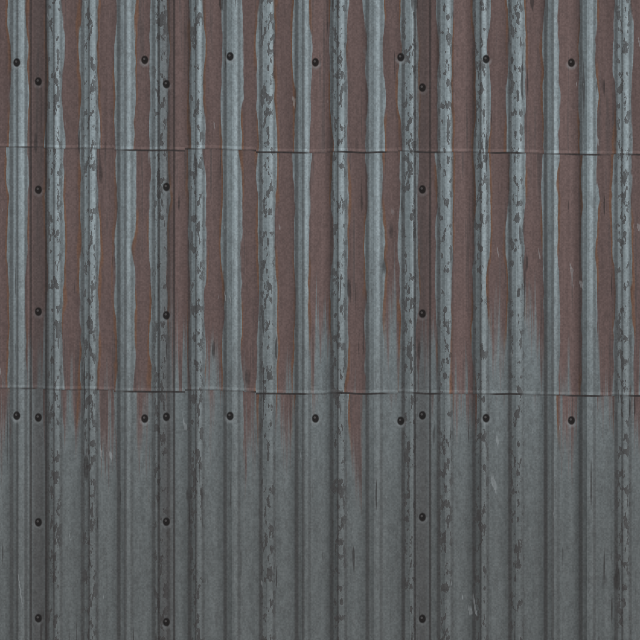
A WebGL 2 fragment shader for this texture:

```glsl
#version 300 es
precision highp float;
uniform vec2 u_resolution;
out vec4 fragColor;

#define RIBS 18.0
#define RIB_SHIFT 0.0566
#define RUST_HALF_WIDTH 0.27
#define RUST_END 0.27
#define BOLT_RADIUS 0.0058
#define LAP_WIDTH 0.0022
#define GRAIN 0.13
#define STEEL_TOP vec3(0.475, 0.515, 0.53)
#define STEEL_LOW vec3(0.365, 0.382, 0.385)
#define RUST vec3(0.405, 0.335, 0.325)
#define RUST_RIM vec3(0.43, 0.31, 0.245)
#define SHADOW vec3(0.19, 0.18, 0.18)

float hash(vec2 p) {
    vec3 q = fract(p.xyx * vec3(0.1031, 0.1030, 0.0973));
    q += dot(q, q.yzx + 33.33);
    return fract((q.x + q.y) * q.z);
}

float noise(vec2 p) {
    vec2 i = floor(p), f = fract(p);
    f = f * f * (3.0 - 2.0 * f);
    return mix(mix(hash(i), hash(i + vec2(1, 0)), f.x),
               mix(hash(i + vec2(0, 1)), hash(i + vec2(1, 1)), f.x), f.y);
}

float fbm(vec2 p) {
    float sum = 0.0, amp = 0.5;
    for (int i = 0; i < 4; i++) {
        sum += amp * noise(p);
        p = p * 2.03 + 17.3;
        amp *= 0.5;
    }
    return sum / 0.9375;
}

// Soft stroke that is full at its centre
float stroke(float x, float centre, float width) {
    return 1.0 - smoothstep(width * 0.25, width, abs(x - centre));
}

// Dark screw head with a pale lower rim
vec3 addBolt(vec3 col, vec2 p, float rimLight) {
    float aa = 1.0 / u_resolution.y;
    float d = length(p * vec2(1.1, 0.9));
    float washer = 1.0 - smoothstep(0.0, 0.005, abs(d - BOLT_RADIUS * 1.25));
    col = mix(col, vec3(0.52, 0.54, 0.55), washer * rimLight * smoothstep(-0.004, 0.006, -p.y));
    col = mix(col, SHADOW * 0.65, 0.9 * (1.0 - smoothstep(BOLT_RADIUS - aa, BOLT_RADIUS + aa, d)));
    float glint = 1.0 - smoothstep(0.0008, 0.0028, length(p - vec2(-0.001, 0.0015)));
    return mix(col, vec3(0.4, 0.39, 0.39), 0.55 * glint);
}

void main() {
    vec2 uv = gl_FragCoord.xy / u_resolution;
    float ribX = (uv.x - RIB_SHIFT) * RIBS;
    float id = mod(floor(ribX + 0.5), RIBS);
    float t = ribX - floor(ribX + 0.5);
    float flankId = mod(floor(ribX), RIBS);
    float flank = fract(ribX);
    float vary = hash(vec2(id, 3.7));
    float flankVary = hash(vec2(flankId, 8.1));

    // Two horizontal laps, slightly lower to the right
    float sag = 0.012 * uv.x + 0.004 * hash(vec2(floor(uv.x * 9.0 + 0.4), 5.0))
              + 0.002 * noise(vec2(uv.x * 30.0, 2.0));
    float upperLap = 0.772 - sag, lowerLap = 0.395 - sag;
    float sheet = step(upperLap, uv.y) + step(lowerLap, uv.y);

    // Steel, paler towards the top, with streaks and mottling
    float height = smoothstep(0.08, 0.75, uv.y);
    float streak = fbm(vec2(uv.x * 170.0, uv.y * 5.0 + sheet * 9.0));
    float mottle = fbm(uv * vec2(150.0, 70.0));
    vec3 col = mix(STEEL_LOW, STEEL_TOP, height);
    col *= 0.88 + 0.14 * streak + 0.12 * mottle;

    // Rust on the faces, dissolving downwards in streaks
    float wobble = fbm(vec2(ribX * 3.0, uv.y * 13.0 + sheet * 21.0)) - 0.5;
    float inset = RUST_HALF_WIDTH + 0.12 * (vary - 0.5) + 0.26 * wobble - abs(t);
    float rustEnd = RUST_END + 0.2 * hash(vec2(id, 12.0));
    float fade = smoothstep(-0.03, 0.09, uv.y - rustEnd + 0.32 * (streak - 0.5));
    float rust = smoothstep(-0.015, 0.025, inset) * fade;
    vec3 rustColor = RUST * (0.86 + 0.2 * streak + 0.12 * (vary - 0.5));
    rustColor = mix(rustColor, SHADOW * 1.25, 0.4 * smoothstep(0.58, 0.8, streak));
    float rim = stroke(inset, 0.025, 0.06) * smoothstep(0.4, 0.65, noise(uv * vec2(60.0, 14.0) + 4.0));
    col = mix(col, mix(rustColor, RUST_RIM, 0.75 * rim), 0.92 * rust);

    // Folded profile: grooves beside each face and a narrow ridge between
    float groove = stroke(flank, 0.29 + 0.04 * flankVary, 0.085) * (0.4 + 0.5 * flankVary);
    groove = max(groove, stroke(flank, 0.73 - 0.05 * flankVary, 0.07) * (0.7 - 0.5 * flankVary));
    groove = max(groove, stroke(flank, 0.43 + 0.1 * flankVary, 0.05) * 0.65 * step(0.4, fract(flankVary * 7.0)));
    float ridge = stroke(flank, 0.62, 0.09) + 0.6 * stroke(flank, 0.37, 0.05);
    col *= 1.0 + 0.1 * ridge * (0.4 + height);
    col *= 1.0 - 0.16 * smoothstep(0.0, 0.3, t) * (0.4 + vary);
    col = mix(col, SHADOW, groove * (0.5 + 0.15 * mottle));

    // Pitted flaking along some flanks
    float pits = smoothstep(0.55, 0.68, fbm(uv * vec2(210.0, 85.0) + 31.0));
    float flaking = stroke(flank, 0.5, 0.28) * step(0.5, fract(flankVary * 5.3));
    col = mix(col, SHADOW * 1.2, pits * (0.1 + 0.5 * flaking));

    // Sparse long scratches, dark and pale
    float scratch = noise(vec2(uv.x * 250.0, uv.y * 22.0) + 70.0) * noise(uv * vec2(90.0, 9.0));
    col = mix(col, SHADOW, 0.55 * smoothstep(0.64, 0.8, scratch));
    float scrape = noise(vec2(uv.x * 280.0 + uv.y * 40.0, uv.y * 45.0)) * noise(uv * 31.0 + 8.0);
    col = mix(col, vec3(0.58, 0.6, 0.61), 0.4 * smoothstep(0.76, 0.88, scrape));

    // Lap edges with a broken shadow and a thin highlight
    float broken = 0.2 + 0.6 * smoothstep(0.3, 0.7, noise(vec2(uv.x * 24.0, sheet * 0.1)));
    for (int i = 0; i < 2; i++) {
        float d = uv.y - (i == 0 ? upperLap : lowerLap);
        col = mix(col, SHADOW, broken * stroke(d, 0.0, LAP_WIDTH));
        col *= 1.0 + 0.12 * stroke(d, 0.004, 0.003);
    }

    // Vertical seams with a column of screws each
    for (int k = 0; k < 3; k++) {
        float seamX = 0.06 + 0.1 * float(k * (k + 1));
        float dx = uv.x - seamX;
        col = mix(col, SHADOW * 1.25, 0.42 * stroke(dx, 0.0, 0.014));
        col = mix(col, SHADOW, 0.6 * stroke(abs(dx), 0.012, 0.003));
        for (int r = 0; r < 6; r++) {
            float row = float(r);
            float y = 0.034 + 0.161 * row + 0.035 * step(3.5, row) - 0.012 * hash(vec2(k, r));
            col = addBolt(col, vec2(dx, uv.y - y), 0.2);
        }
    }

    // Two rows of face screws on alternate folds
    for (int i = 0; i < 7; i++) {
        float slot = i == 0 ? 0.0 : float(2 * i + 1);
        for (int r = 0; r < 2; r++) {
            float y = (r == 0 ? 0.347 : 0.907) + 0.012 * (hash(vec2(i, r + 4)) - 0.5);
            col = addBolt(col, uv - vec2(0.0262 + slot / 15.0, y), 0.45);
        }
    }

    // Fine grain
    col *= 1.0 + GRAIN * (noise(uv * 420.0) - 0.5);
    fragColor = vec4(col, 1.0);
}
```
